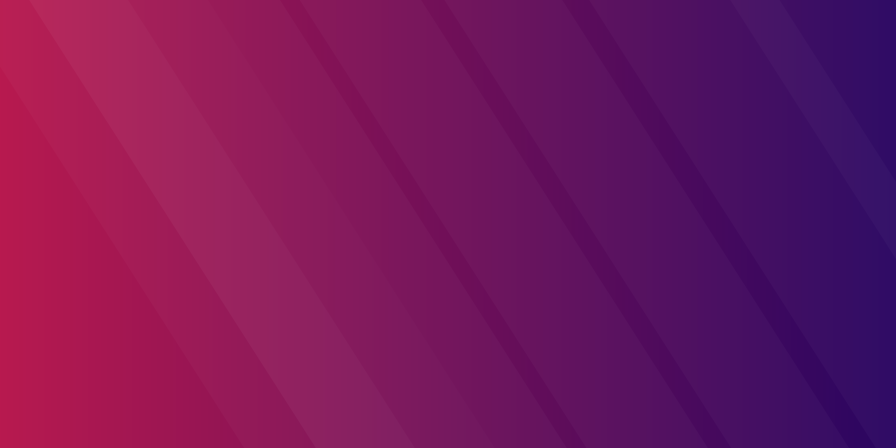
This background is drawn by a WebGL 1 fragment shader. Its source:

```glsl
precision highp float;

uniform vec2 u_resolution;

// Base gradient, left to right
const vec3 CRIMSON = vec3(0.72, 0.10, 0.31);
const vec3 INDIGO = vec3(0.16, 0.02, 0.38);

// Lengths are in canvas heights, measured along the top edge
const float ASPECT = 2.0;
const float SLANT = 0.64;
const vec2 OUTER_BAND = vec2(-0.095, 0.286);
const vec2 INNER_BAND = vec2(0.065, 0.464);
const vec2 RIGHT_BAND = vec2(1.63, 1.74);
const float SHEET_START = 0.464;

// Unlit gaps cut into the sheet
const int GAP_COUNT = 3;
const float GAP_START = 0.625;
const float GAP_SPACING = 0.315;
const float GAP_WIDTH = 0.044;
const float GAP_GROWTH = 0.008;

// Strength of each white overlay
const float OUTER_LIGHT = 0.025;
const float INNER_LIGHT = 0.040;
const float SHEET_LIGHT = 0.028;
const float RIGHT_LIGHT = 0.025;

float edge(float start, float s, float blur) {
  return smoothstep(start - blur, start + blur, s);
}

float band(vec2 span, float s, float blur) {
  return edge(span.x, s, blur) - edge(span.y, s, blur);
}

void main() {
  vec2 uv = gl_FragCoord.xy / u_resolution;
  float s = uv.x * ASPECT - SLANT * (1.0 - uv.y);
  float blur = 0.8 * max(ASPECT / u_resolution.x, 1.0 / u_resolution.y);

  // Broad sheet with narrow diagonal gaps
  float sheet = edge(SHEET_START, s, blur);
  for (int i = 0; i < GAP_COUNT; i++) {
    float n = float(i);
    float start = GAP_START + GAP_SPACING * n;
    sheet -= band(vec2(start, start + GAP_WIDTH + GAP_GROWTH * n), s, blur);
  }

  // Overlapping translucent bands
  float light = SHEET_LIGHT * sheet
    + OUTER_LIGHT * band(OUTER_BAND, s, blur)
    + INNER_LIGHT * band(INNER_BAND, s, blur)
    + RIGHT_LIGHT * band(RIGHT_BAND, s, blur);

  vec3 color = mix(CRIMSON, INDIGO, uv.x);
  gl_FragColor = vec4(mix(color, vec3(1.0), light), 1.0);
}
```
